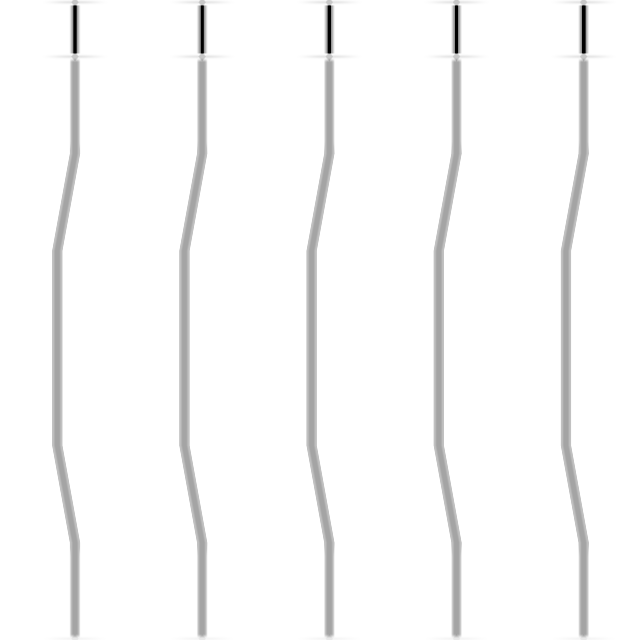
Give the GLSL for this pattern, as a three.js fragment shader.

```glsl
// Five upright grey rods on white, each bowed to the left through its middle,
// with a soft black pin and faint flares at the top.
// Columns repeat by rounding; a piecewise ramp bends each centre line.
varying vec2 vUv;

float hash(float n) {
  return fract(sin(n * 12.9898) * 43758.5453);
}

// Soft-edged mask of the span from lo to hi.
float span(float v, float lo, float hi, float soft) {
  return smoothstep(lo - soft, lo + soft, v) * (1.0 - smoothstep(hi - soft, hi + soft, v));
}

// Sideways shift of the rod at height y: straight, sloped, straight, sloped, straight.
float bend(float y) {
  float leave = clamp((y - 0.152) / 0.152, 0.0, 1.0);
  float rejoin = clamp((y - 0.608) / 0.152, 0.0, 1.0);
  return -0.0277 * (leave - rejoin);
}

// Thin horizontal streak with a small cone at its centre.
float flare(vec2 p, float height) {
  float dy = abs(p.y - height);
  float streak = 0.1 * exp(-pow(dy / 0.0025, 2.0)) * (1.0 - smoothstep(0.005, 0.055, abs(p.x)));
  float cone = 0.22 * (1.0 - smoothstep(0.004, 0.009, abs(p.x) + dy));
  return max(streak, cone);
}

void main() {
  // Column index and position about its axis.
  float column = (vUv.x - 0.1172) / 0.1987;
  float id = floor(column + 0.5);
  vec2 p = vec2((column - id) * 0.1987, vUv.y);

  // Rod: darker core, paler rims, softer sides on the two end sections.
  float d = abs(p.x - bend(p.y));
  float ends = 1.0 - span(p.y, 0.14, 0.77, 0.012);
  float body = 1.0 - smoothstep(mix(0.0073, 0.0053, ends), mix(0.0089, 0.0092, ends), d);
  float rodGrey = mix(0.645, 0.755, smoothstep(0.0025, 0.0066, d));
  float rod = body * span(p.y, 0.006, 0.906, 0.004);
  float shade = mix(1.0, rodGrey, rod);

  // Pin: black core of slightly varying width inside a grey halo.
  float pinSpan = span(p.y, 0.9165, 0.9915, 0.0015);
  float halo = 0.45 * (1.0 - smoothstep(0.002, 0.0095, abs(p.x)));
  float coreWidth = 0.0026 + 0.0008 * hash(id + 1.0);
  float core = 1.0 - smoothstep(coreWidth - 0.001, coreWidth + 0.001, abs(p.x));
  shade = mix(shade, 0.0, pinSpan * max(halo, core));

  // Flares above and below the pin, and a weak one at the foot.
  shade -= flare(p, 0.9115) + flare(p, 0.9965) + 0.4 * flare(p, 0.002);

  gl_FragColor = vec4(vec3(clamp(shade, 0.0, 1.0)), 1.0);
}
```
